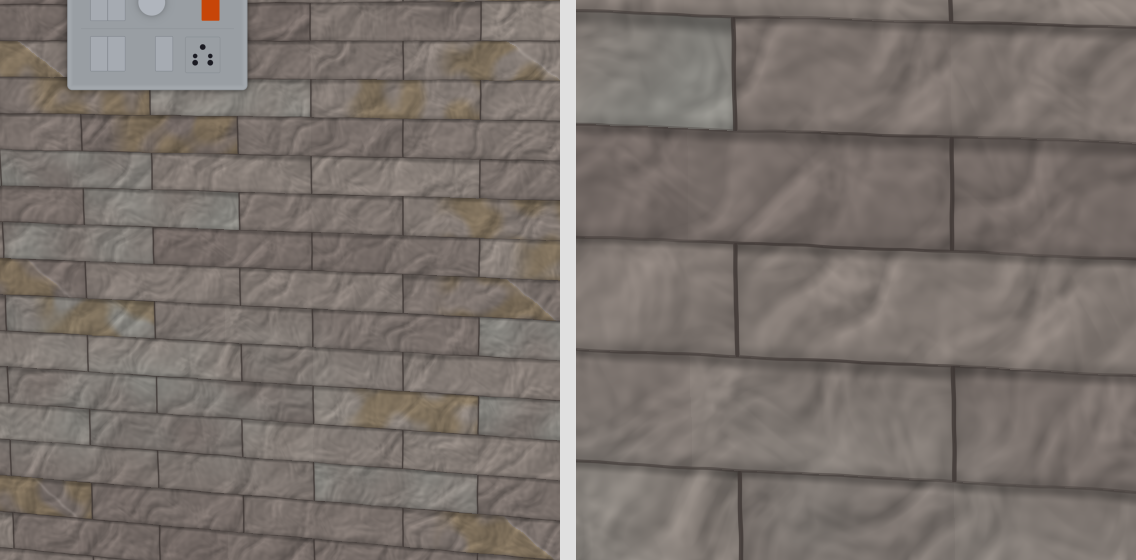
Left, the full canvas; right, a detail of the centre.
Reproduce this texture procedurally as a Shadertoy shader.

```glsl
// Split-stone brick cladding in gentle perspective, with a pale switch plate at the top.

// Layout: x and y in canvas units, y measured downward from the top edge
const float FIRST_ROW = 0.073;
const float ROW_LEFT = 0.0646;      // row height at the left edge
const float ROW_GROWTH = 0.0068;    // extra row height at the right edge
const float BRICK_START = 0.0065;
const float BRICK_WIDTH = 0.2598;
const float BRICK_GROWTH = 0.0078;
const float EVEN_SHIFT = 0.55;      // bond offset of even rows
const vec2 PANEL = vec2(3.0, 6.0);  // bricks per repeated relief panel
const float JOINT = 0.0013;
const float RELIEF_SCALE = 21.0;
const float RELIEF_GAIN = 0.24;
const vec2 LIGHT_STEP = vec2(0.10, 0.13);

const vec3 STONE_DARK = vec3(0.42, 0.38, 0.365);
const vec3 STONE_LIGHT = vec3(0.54, 0.505, 0.48);
const vec3 STONE_GREY = vec3(0.53, 0.53, 0.51);
const vec3 OCHRE = vec3(0.48, 0.42, 0.33);
const vec3 JOINT_COLOUR = vec3(0.24, 0.21, 0.20);
const vec3 PLATE = vec3(0.60, 0.62, 0.64);
const vec3 ROCKER = vec3(0.65, 0.67, 0.70);
const vec3 INDICATOR = vec3(0.78, 0.27, 0.03);
const vec3 HOLE = vec3(0.10, 0.10, 0.13);

float hash(vec2 p) {
    vec3 q = fract(p.xyx * vec3(0.1031, 0.1030, 0.0973));
    q += dot(q, q.yzx + 33.33);
    return fract((q.x + q.y) * q.z);
}

float cornerSlope(vec2 cell, vec2 d) {
    float a = 6.2832 * hash(cell);
    return dot(vec2(cos(a), sin(a)), d);
}

float gradNoise(vec2 p) {
    vec2 i = floor(p), f = p - i, e = vec2(1, 0);
    vec2 u = f * f * f * (f * (f * 6.0 - 15.0) + 10.0);
    return mix(mix(cornerSlope(i, f), cornerSlope(i + e, f - e), u.x),
               mix(cornerSlope(i + e.yx, f - e.yx), cornerSlope(i + 1.0, f - 1.0), u.x), u.y);
}

// Chipped surface: warped swells with sharp creases
float relief(vec2 p) {
    p += 0.7 * vec2(gradNoise(p * 0.8), gradNoise(p * 0.8 + 17.0));
    float crease = abs(gradNoise(p * vec2(0.8, 0.7) + p.yx * 0.35));
    return 0.7 * gradNoise(p * 0.7) + 0.8 * crease + 0.25 * abs(gradNoise(p * 2.3))
         + 0.09 * gradNoise(p * 5.0);
}

float boxDist(vec2 p, vec2 halfSize, float r) {
    vec2 d = abs(p) - halfSize + r;
    return length(max(d, 0.0)) + min(max(d.x, d.y), 0.0) - r;
}

float cover(float d, float px) { return 1.0 - smoothstep(-px, px, d); }

vec3 brickWall(vec2 p, float px) {
    // Brick grid
    float rowHeight = ROW_LEFT + ROW_GROWTH * p.x;
    float wobble = 0.0014 * gradNoise(p * 13.0) + 0.0006 * gradNoise(p * 50.0);
    float v = (p.y - FIRST_ROW + wobble) / rowHeight;
    float row = floor(v);
    float x = p.x - 0.036 * (p.y - 0.45) * (1.0 - p.x / 0.72) + wobble;
    float width = sqrt(BRICK_WIDTH * BRICK_WIDTH + 4.0 * BRICK_GROWTH * (x - BRICK_START));
    float u = (width - BRICK_WIDTH) / (2.0 * BRICK_GROWTH) - EVEN_SHIFT * (1.0 - mod(row, 2.0));
    vec2 id = vec2(floor(u), row), f = vec2(u, v) - id;
    vec2 panelId = mod(id, PANEL);

    // Tone per brick and half brick, greyer in broad patches
    float tone = 0.12 + 0.78 * hash(id + 41.0) + 0.2 * (hash(id * 2.0 + step(0.45, f.x)) - 0.5);
    vec3 col = mix(STONE_DARK, STONE_LIGHT, tone);
    vec2 patchOffset = (p - vec2(0.27, 0.71)) / vec2(0.38, 0.13);
    float grey = 0.7 * exp(-dot(patchOffset, patchOffset)) + 0.7 * step(0.87, hash(id + 73.0));
    col = mix(col, STONE_GREY, clamp(grey * (0.7 + gradNoise(p * 11.0)), 0.0, 0.85));

    // Ochre stains, and one ridged brick per panel
    float ridged = step(length(panelId - vec2(2.0, 0.0)), 0.1);
    float ridge = f.x - 0.60 - 0.30 * f.y + 0.02 * gradNoise(p * 40.0);
    float stain = smoothstep(-0.15, 0.25, gradNoise(p * 16.0 + 5.0) + 0.15);
    stain *= smoothstep(0.15, 0.35, f.x) * max(ridged * step(ridge, 0.0), step(0.92, hash(id + 9.0)));
    col = mix(col, OCHRE, 0.8 * stain);

    // Chipped relief, lit from the upper left
    vec2 s = p * RELIEF_SCALE + 37.0 * vec2(hash(panelId + 3.0), hash(panelId + 8.0));
    float shade = clamp(relief(s + LIGHT_STEP) - relief(s), -0.35, 0.35);
    col *= 1.0 + RELIEF_GAIN * 2.2 * shade + 0.06 * gradNoise(p * 95.0);
    col += ridged * 0.07 * exp(-pow(ridge / 0.018, 2.0));

    // Tapered shadow cast by the brick above, and a dim lower edge
    float taper = mix(f.x, 1.0 - f.x, step(0.5, hash(id + 19.0)));
    float depth = 0.03 + 0.14 * taper * hash(id + 27.0);
    col *= 1.0 - 0.24 * (1.0 - smoothstep(depth * 0.4, depth + 0.06, f.y));
    col *= 1.0 - 0.13 * smoothstep(0.86, 1.0, f.y);
    float side = min(f.x, 1.0 - f.x) * width;
    float bed = min(f.y, 1.0 - f.y) * rowHeight;
    col *= 1.0 - 0.12 * exp(-side / 0.004);
    float bedStrength = 0.35 + 0.35 * smoothstep(-0.3, 0.3, gradNoise(p * 9.0));
    float joint = max(0.8 * cover(side - JOINT, px), bedStrength * cover(bed - JOINT * 0.7, px));
    return mix(col, JOINT_COLOUR, joint);
}

vec3 addPlate(vec3 col, vec2 p, float px) {
    float d = boxDist(p - vec2(0.281, 0.03), vec2(0.161, 0.131), 0.009);
    col *= 1.0 - 0.3 * exp(-max(d, 0.0) / 0.006);
    vec3 face = PLATE + 0.035 * smoothstep(-0.012, -0.004, d) - 0.06 * smoothstep(-0.003, 0.0, d);
    face -= 0.025 * cover(abs(p.y - 0.051) - 0.001, px) * step(d, -0.025);

    // Two rows of rockers; the upper third place holds the knob
    for (int i = 0; i < 3; i++) {
        float k = float(i);
        vec2 q = vec2(p.x - 0.177 - 0.031 * k - 0.054 * step(1.5, k), abs(p.y - 0.051) - 0.045);
        float r = boxDist(q, vec2(0.0155, 0.031), 0.002);
        if (i < 2 || p.y > 0.051) {
            face = mix(face, ROCKER, cover(r, px));
            face -= 0.09 * cover(abs(r) - 0.0006, px);
        }
    }
    float knob = length(p - vec2(0.271, 0.004)) - 0.024;
    face *= 1.0 - 0.15 * exp(-max(knob, 0.0) / 0.005);
    face = mix(face, ROCKER + 0.04, cover(knob, px));
    face = mix(face, INDICATOR, cover(boxDist(p - vec2(0.376, 0.012), vec2(0.016, 0.025), 0.002), px));

    // Socket frame and holes
    vec2 q = p - vec2(0.362, 0.098);
    face -= 0.05 * cover(abs(boxDist(q, vec2(0.031, 0.032), 0.003)) - 0.0007, px);
    float holes = length(q - vec2(0.0, -0.014)) - 0.005;
    q.x = abs(q.x) - 0.0135;
    holes = min(holes, min(length(q - vec2(0.0, 0.002)) - 0.004, length(q - vec2(0.0, 0.014)) - 0.005));
    face = mix(face, HOLE, cover(holes, px));
    return mix(col, face, cover(d, px));
}

void mainImage(out vec4 fragColor, in vec2 fragCoord) {
    vec2 p = fragCoord / iResolution.xy;
    p.y = 1.0 - p.y;
    float px = 0.75 / iResolution.y;
    fragColor = vec4(addPlate(brickWall(p, px), p, px), 1.0);
}
```
